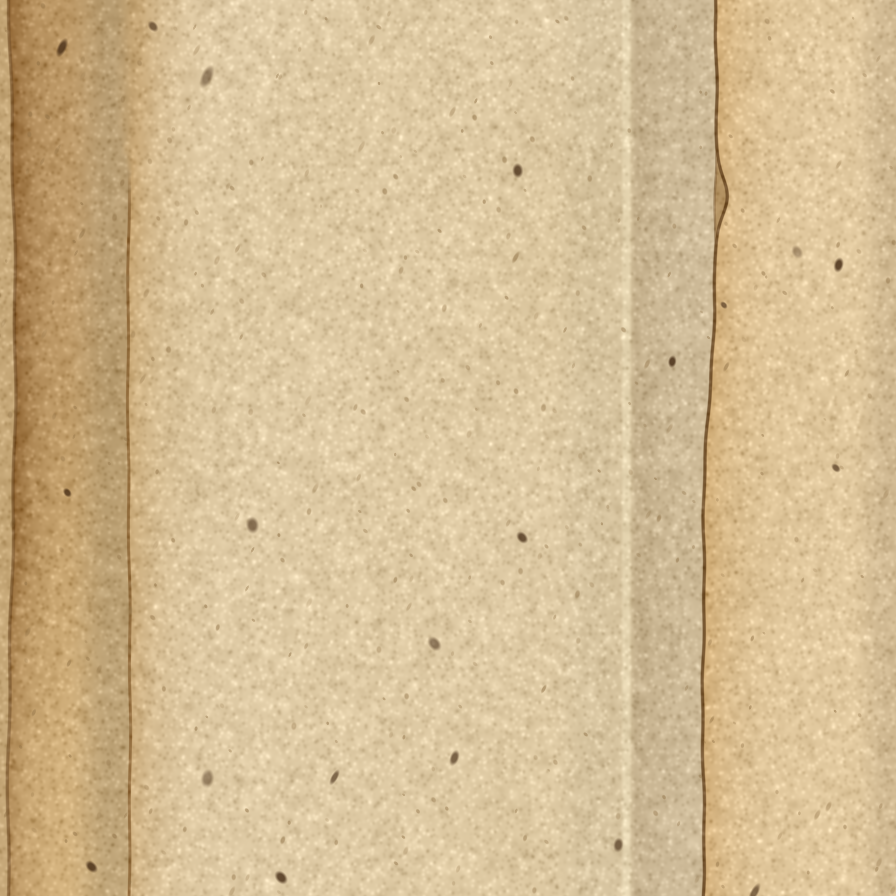
This texture is drawn by a WebGL 2 fragment shader. Its source:

```glsl
#version 300 es
precision highp float;
// Aged paper with a worn hinge at the left, a raised fold and a torn edge at the right.
// Vertical bands are shaded by distance to wavering edges; sparse cellular noise
// gives the paper grain and the scattered dark flecks.

uniform vec2 u_resolution;
out vec4 fragColor;

vec2 hash2(vec2 p) {
    vec3 q = fract(p.xyx * vec3(0.1031, 0.1030, 0.0973));
    q += dot(q, q.yzx + 33.33);
    return fract((q.xx + q.yz) * q.zy);
}

// Signed soft blobs, one per cell
float grain(vec2 p) {
    vec2 cell = floor(p);
    float sum = 0.0;
    for (int j = -1; j <= 1; j++)
    for (int i = -1; i <= 1; i++) {
        vec2 id = cell + vec2(i, j);
        vec2 d = p - id - hash2(id);
        sum += (hash2(id + 71.0).x - 0.5) * exp(-6.0 * dot(d, d));
    }
    return sum;
}

// Sparse, slightly upright specks; share is the fraction of cells holding one
float flecks(vec2 p, float share, float radius) {
    vec2 cell = floor(p);
    float cover = 0.0;
    for (int j = -1; j <= 1; j++)
    for (int i = -1; i <= 1; i++) {
        vec2 id = cell + vec2(i, j);
        vec2 traits = hash2(id + 19.0);
        vec2 d = p - id - hash2(id + 5.0);
        d.x += d.y * (traits.y - 0.5);
        d.y *= mix(0.45, 1.0, traits.y);
        float size = radius * mix(0.5, 1.0, hash2(id + 43.0).x);
        float speck = 1.0 - smoothstep(0.5 * size, 1.3 * size, length(d));
        cover = max(cover, speck * step(traits.x, share) * mix(0.4, 1.0, hash2(id + 87.0).y));
    }
    return cover;
}

// Slow drift from layered sines, about -1 to 1
float drift(vec2 p) {
    return (sin(p.x * 5.0 + 2.0 * sin(p.y * 3.1)) + sin(p.y * 7.3 + 1.7 * sin(p.x * 8.0 + 1.0))
          + 0.7 * sin(p.x * 17.0 - p.y * 11.0 + 2.0)) / 2.7;
}

float line(float d, float width) {
    return 1.0 - smoothstep(0.4 * width, 1.4 * width, abs(d));
}

void main() {
    vec2 uv = gl_FragCoord.xy / u_resolution;
    float y = uv.y;
    float fine = grain(uv * vec2(190.0, 180.0));
    float coarse = grain(uv * 85.0 + 31.0);
    float cloud = drift(uv);
    float x = uv.x + 0.006 * coarse * step(uv.x, 0.7);

    // Wavering edges
    float rim = 0.013 + 0.004 * sin(y * 6.0 + 4.2) + 0.001 * sin(y * 37.0);
    float hinge = 0.144 + 0.0012 * sin(y * 8.0) + 0.0006 * sin(y * 43.0);
    float tear = 0.785 + 0.014 * smoothstep(0.38, 0.75, y)
               + 0.001 * sin(y * 23.0) + 0.0006 * sin(y * 71.0);
    float flap = tear + 0.014 * exp(-pow((y - 0.78) / 0.03, 2.0));

    // Main sheet: cream, stained beside the hinge and shaded toward the fold
    vec3 col = vec3(0.872, 0.792, 0.642);
    float stain = exp(-max(x - hinge, 0.0) / 0.035);
    col = mix(col, vec3(0.76, 0.61, 0.39), stain * (0.55 + 0.3 * y + 0.12 * cloud));
    col = mix(col, vec3(0.82, 0.75, 0.61), 0.55 * smoothstep(0.61, 0.66, x));

    // Left strip: brown rim through tan to a greyish band at the hinge
    vec3 strip = mix(vec3(0.83, 0.70, 0.49), vec3(0.76, 0.62, 0.42), smoothstep(0.1, 0.75, y));
    strip = mix(strip, vec3(0.70, 0.61, 0.45), 0.65 * smoothstep(0.07, 0.125, x));
    float browning = exp(-max(x - rim, 0.0) / 0.025) * mix(0.5, 1.0, smoothstep(0.1, 0.5, y));
    strip = mix(strip, vec3(0.57, 0.40, 0.20), browning);
    float worn = mix(0.002, 0.02, smoothstep(0.78, 0.9, y));
    col = mix(strip, col, smoothstep(hinge - worn, hinge + worn, x));
    col = mix(vec3(0.77, 0.65, 0.46), col, smoothstep(rim - 0.002, rim + 0.002, uv.x));
    col = mix(col, vec3(0.42, 0.28, 0.13), 0.55 * line(uv.x - rim, 0.002));
    float crack = line(uv.x - hinge, 0.0018) * (1.0 - smoothstep(0.76, 0.82, y));
    col = mix(col, vec3(0.50, 0.34, 0.15), crack * (0.7 + 0.6 * coarse));

    // Raised fold: grey facet with a pale crest
    vec3 facet = mix(vec3(0.77, 0.69, 0.55), vec3(0.81, 0.735, 0.60), smoothstep(0.70, 0.76, uv.x));
    col = mix(col, facet, smoothstep(0.701, 0.711, uv.x));
    col = mix(col, vec3(0.92, 0.86, 0.72), 0.7 * line(uv.x - 0.699, 0.005));

    // Sheet beyond the tear, with a warm stain and a grey far side
    vec3 beyond = vec3(0.885, 0.79, 0.625);
    beyond = mix(beyond, vec3(0.81, 0.65, 0.42), 0.75 * exp(-max(uv.x - tear, 0.0) / 0.035));
    beyond = mix(beyond, vec3(0.79, 0.70, 0.55), 0.7 * smoothstep(0.95, 0.99, uv.x + 0.01 * cloud));
    col = mix(col, beyond, smoothstep(tear - 0.0015, tear + 0.0015, uv.x));
    float lifted = smoothstep(tear, tear + 0.002, uv.x) * (1.0 - smoothstep(flap - 0.002, flap, uv.x));
    col = mix(col, vec3(0.70, 0.57, 0.38), lifted);
    col = mix(col, vec3(0.38, 0.25, 0.11), 0.8 * max(line(uv.x - flap, 0.002), 0.6 * line(uv.x - tear, 0.0015)));

    // Grain, tone drift and flecks
    col += (0.16 * fine + 0.10 * coarse) * vec3(0.95, 1.0, 1.05);
    col += cloud * vec3(0.008, 0.010, 0.016);
    col = mix(col, vec3(0.55, 0.43, 0.26), 0.5 * flecks(uv * 48.0, 0.16, 0.14));
    col = mix(col, vec3(0.27, 0.17, 0.08), 0.85 * flecks(uv * 10.0 + 3.0, 0.17, 0.065));
    fragColor = vec4(clamp(col, 0.0, 1.0), 1.0);
}
```
